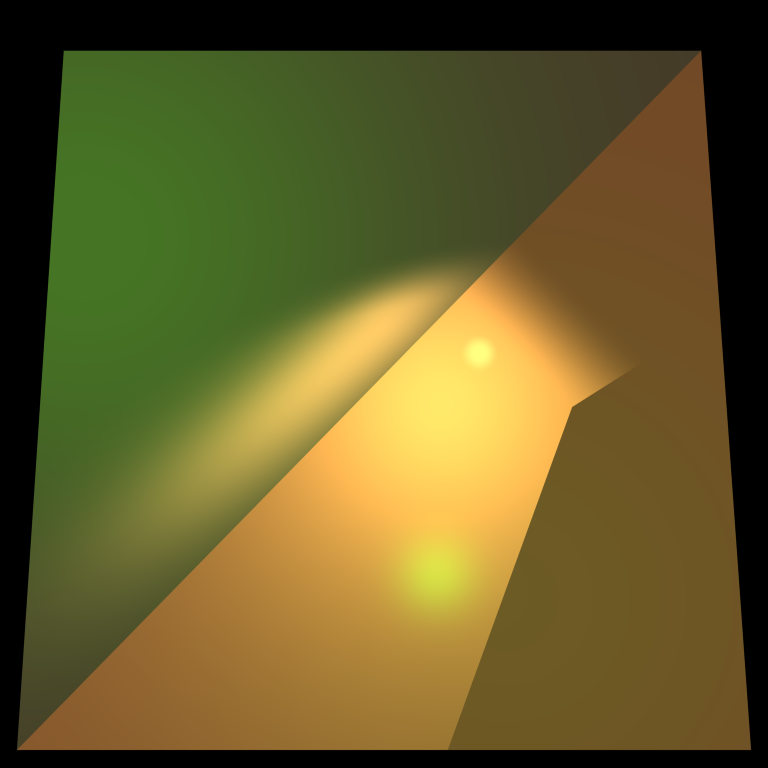
A WebGL 1 fragment shader for this background:

```glsl
precision highp float;
// Draws a two-tone tilted panel lit by a warm spotlight with a cast shadow.

uniform vec2 u_resolution;

// Signed distance to the line a-b, positive on its left
float sideDistance(vec2 p, vec2 a, vec2 b) {
  vec2 along = normalize(b - a);
  return dot(p - a, vec2(-along.y, along.x));
}

// Antialiased coverage of a positive distance
float coverage(float dist, float pixel) {
  return smoothstep(-0.7 * pixel, 0.7 * pixel, dist);
}

float gaussian(float x, float width) {
  float k = x / width;
  return exp(-k * k);
}

// Green half: a broad green tint with a stretched grazing highlight
vec3 greenHalf(vec2 p, vec2 start, vec2 end) {
  vec3 dark = vec3(0.27, 0.22, 0.16);
  vec3 green = vec3(0.27, 0.46, 0.14);
  vec3 warm = vec3(0.73, 0.46, 0.25);
  vec3 base = mix(dark, green, gaussian(distance(p, vec2(0.11, 0.69)), 0.48));

  // Highlight measured along and across the diagonal seam
  float along = dot(p - start, normalize(end - start)) - 0.718;
  float across = sideDistance(p, start, end) - 0.047 + 0.085 * along;
  float stretch = along < 0.0 ? 0.35 : 0.16;
  float glow = gaussian(along, stretch) * gaussian(across, 0.06 - 0.05 * min(along, 0.0));

  // Curved upper limit of the light cone
  float coneTop = 0.4306 + p.x * (0.7056 - 0.467 * p.x);
  return base + warm * glow * smoothstep(0.0, 0.075, coneTop - p.y);
}

// Brown half: a round pool of light, cut by a soft cone and a hard shadow
vec3 brownHalf(vec2 p, float pixel) {
  vec3 redBrown = vec3(0.45, 0.28, 0.15);
  vec3 olive = vec3(0.425, 0.355, 0.14);
  vec3 warm = vec3(0.85, 0.58, 0.27);
  vec3 base = mix(redBrown, olive, gaussian(distance(p, vec2(0.66, 0.22)), 0.48));

  float r = distance(p, vec2(0.573, 0.479)) / 0.23;
  float pool = 1.0 / (1.0 + r * r);
  float cone = smoothstep(0.0, 0.12, sideDistance(p, vec2(0.846, 0.534), vec2(0.677, 0.694)));

  vec2 corner = vec2(0.745, 0.470);
  float shadow = min(sideDistance(p, corner, vec2(0.583, 0.0234)),
                     sideDistance(p, vec2(0.846, 0.534), corner));
  float lit = 1.0 - coverage(shadow, pixel);
  vec3 color = min(base + warm * pool * cone * lit, 1.0);

  // Green glow and bright lamp spot
  color.g += 0.24 * gaussian(distance(p, vec2(0.569, 0.251)), 0.052) * mix(0.2, 1.0, lit);
  float lamp = 1.0 - smoothstep(0.007, 0.026, distance(p, vec2(0.624, 0.540)));
  return mix(color, vec3(1.0, 1.0, 0.5), lamp);
}

void main() {
  vec2 p = gl_FragCoord.xy / u_resolution;
  float pixel = 1.0 / min(u_resolution.x, u_resolution.y);

  // Panel corners, counterclockwise
  vec2 bottomLeft = vec2(0.022, 0.0234);
  vec2 bottomRight = vec2(0.978, 0.0234);
  vec2 topRight = vec2(0.913, 0.934);
  vec2 topLeft = vec2(0.083, 0.934);
  float panel = min(
    min(sideDistance(p, bottomLeft, bottomRight), sideDistance(p, bottomRight, topRight)),
    min(sideDistance(p, topRight, topLeft), sideDistance(p, topLeft, bottomLeft)));

  float seam = coverage(sideDistance(p, bottomLeft, topRight), pixel);
  vec3 color = mix(brownHalf(p, pixel), greenHalf(p, bottomLeft, topRight), seam);
  gl_FragColor = vec4(color * coverage(panel, pixel), 1.0);
}
```
